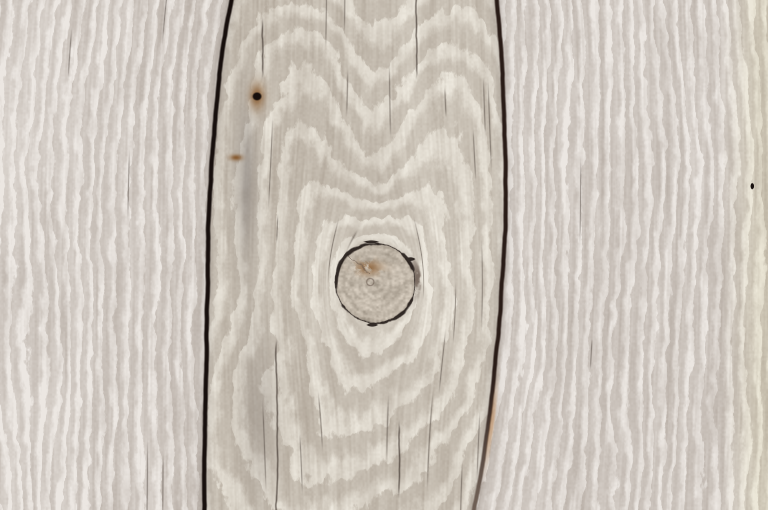
Write a WebGL 2 fragment shader that draws this texture.

```glsl
#version 300 es
precision highp float;
uniform vec2 u_resolution;
out vec4 fragColor;

const vec3 LIGHT = vec3(0.915, 0.895, 0.875);
const vec3 GROOVE = vec3(0.695, 0.655, 0.62);
const vec3 SHADE = vec3(0.5, 0.47, 0.45);
const vec3 KNOT_WOOD = vec3(0.745, 0.705, 0.65);
const vec3 BARK = vec3(0.43, 0.37, 0.33);
const vec3 RUST = vec3(0.5, 0.31, 0.13);
const vec3 DARK = vec3(0.09, 0.06, 0.05);
const vec2 KNOT = vec2(0.736, 0.445);
const vec2 NAIL = vec2(0.504, 0.811);
const float KNOT_RADIUS = 0.078;
const float SIDE_RINGS = 40.0;
const float HEART_RINGS = 25.0;
const int CHECK_COUNT = 32;
// Long checks: x, lower end, upper end
const vec3 LONG_CHECKS[4] = vec3[4](vec3(0.818, 0.84, 1.03), vec3(0.543, -0.03, 0.34),
  vec3(0.516, 0.84, 0.97), vec3(0.782, 0.02, 0.18));

float hash(vec2 p) {
  vec3 q = fract(p.xyx * 0.1031);
  q += dot(q, q.yzx + 33.33);
  return fract((q.x + q.y) * q.z);
}

float noise(vec2 p) {
  vec2 i = floor(p), f = fract(p), o = vec2(1, 0);
  f = f * f * (3.0 - 2.0 * f);
  return mix(mix(hash(i), hash(i + o), f.x), mix(hash(i + o.yx), hash(i + 1.0), f.x), f.y);
}

float fbm(vec2 p) {
  float sum = 0.0, amp = 0.533;
  for (int i = 0; i < 4; i++) {
    sum += amp * noise(p);
    p = p * 2.03 + 17.0;
    amp *= 0.5;
  }
  return sum;
}

float blob(vec2 d, vec2 size) {
  d /= size;
  return exp(-dot(d, d));
}

float spot(vec2 d, vec2 size) { return smoothstep(0.3, 0.7, blob(d, size)); }

float line(float d, float halfWidth, float soft) {
  return 1.0 - smoothstep(halfWidth - soft, halfWidth + soft, abs(d));
}

float leftGap(float y) { return 0.4 + 0.014 * y + 0.039 * pow(y, 5.0); }
float rightGap(float y) { return 0.93 + 0.185 * y - 0.14 * y * y; }

// Squared ovals around the knot, notched above it
float heartField(vec2 q) {
  vec2 a = abs(q * vec2(1.0, 0.52));
  float oval = pow(dot(a * a, a) + 1e-6, 1.0 / 3.0);
  float notch = 0.1 * exp(-q.x * q.x * 100.0) * smoothstep(0.02, 0.28, q.y);
  float tilt = 0.22 * q.x * (1.0 - smoothstep(-0.35, 0.0, q.y));
  return oval + notch + tilt + 0.07 * fbm(q * vec2(7.0, 5.0) + 9.0);
}

// Worn ring: soft rise, then a ragged bright lip
float ringTone(float g, vec2 p) {
  float s = fract(g + 0.55 * fbm(p * vec2(75.0, 42.0)));
  float lip = smoothstep(0.3, 0.72, s) * (1.0 - smoothstep(0.88, 1.0, s));
  return lip * (0.6 + 0.6 * noise(p * vec2(60.0, 28.0)));
}

vec3 knotFace(vec2 q, float r, float px) {
  vec3 c = KNOT_WOOD + 0.2 * (fbm(q * vec2(45.0, 70.0)) - 0.5) + 0.09 * (noise(q * 230.0) - 0.5);
  c += 0.025 * cos(r * 420.0 + 5.0 * fbm(q * 30.0));
  float stain = blob(q - vec2(-0.014, 0.03), vec2(0.026, 0.014));
  c = mix(c, RUST, 0.7 * stain * smoothstep(0.4, 0.65, fbm(q * 60.0)));
  float pith = line(length(q - vec2(-0.01, 0.002)) - 0.007, 0.001, px);
  float split = line(q.y + q.x * 0.9 - 0.027 + 0.03 * fbm(q * 40.0), 0.001, px) * step(q.x, -0.01);
  return mix(c, BARK, 0.7 * max(pith, split));
}

void main() {
  vec2 p = gl_FragCoord.xy / u_resolution.y, q = p - KNOT;
  float px = 1.0 / u_resolution.y, r = length(q);
  float wander = 0.005 * (fbm(vec2(p.y * 16.0, 3.0)) - 0.5);
  float dl = p.x - leftGap(p.y) - wander, dr = p.x - rightGap(p.y) + wander;
  bool heart = dl > 0.0 && dr < 0.0;

  // Fibre coordinate: parts around the knot, follows the gaps outside
  vec2 e = q * vec2(1.0, 0.65);
  float u = p.x - 0.5 * (leftGap(p.y) - 0.41);
  if (dr > 0.0) u = p.x - (rightGap(p.y) - 0.97) * exp(-dr * 3.0);
  if (heart) u = KNOT.x + q.x * (1.0 - 0.0055 / (dot(e, e) + 0.002));
  float rings = u * SIDE_RINGS + 2.2 * fbm(p * vec2(9.0, 3.0));
  if (heart) rings = heartField(q) * HEART_RINGS;

  // Rings, fibres and broad weathering
  float strand = fbm(vec2(u * 70.0, p.y * 3.0)) - 0.5;
  float tone = (heart ? 0.35 : 0.42) + 0.48 * ringTone(rings, p) + 0.42 * strand;
  tone += 0.24 * (noise(vec2(u * 250.0, p.y * 11.0)) - 0.5) + 0.13 * (noise(p * 230.0) - 0.5);
  tone += 0.35 * (fbm(p * vec2(4.0, 2.5) + 4.0) - 0.5) + 0.13 * smoothstep(0.7, 1.0, 1.0 - p.x);
  tone += 0.32 * blob(q - vec2(0.02, 0.0), vec2(0.13, 0.12));
  vec3 col = mix(GROOVE, LIGHT, clamp(tone, -0.25, 1.05));
  col.b *= 1.0 - (heart ? 0.025 : 0.05 * smoothstep(1.4, 1.5, p.x));

  // Grey stain down the left of the middle board
  float stain = blob(p - vec2(0.482, 0.64), vec2(0.022, 0.16))
    + 0.6 * blob(p - vec2(0.505, 0.2), vec2(0.035, 0.15));
  if (heart) col = mix(col, SHADE, 0.55 * stain * (0.85 + 0.8 * strand));

  // Checks along the fibres
  float checks = 0.0;
  for (int i = 0; i < CHECK_COUNT; i++) {
    vec2 k = vec2(i, 1.3);
    float x = i < 20 ? mix(0.52, 0.95, hash(k)) : 1.5 * hash(k);
    float reach = abs(p.y - hash(k + 2.7)) / mix(0.03, 0.11, hash(k + 5.9));
    checks = max(checks, 0.55 * (1.0 - smoothstep(0.4, 1.0, reach)) * line(u - x, 0.0009, px));
  }
  for (int i = 0; i < 4; i++) {
    vec3 c = LONG_CHECKS[i];
    float span = smoothstep(0.0, 0.03, min(p.y - c.y, c.z - p.y));
    checks = max(checks, 0.75 * span * line(p.x - c.x + wander * 2.0, 0.0014, px));
  }
  col = mix(col, BARK * 0.65, checks * smoothstep(0.08, 0.1, r));

  // Knot with loose bark and a broken rim
  float edge = r - KNOT_RADIUS - 0.006 * (fbm(q * 35.0 + 8.0) - 0.5);
  col = mix(col, knotFace(q, r, px), 1.0 - smoothstep(-px, px, edge));
  float flake = blob(q - vec2(0.085, 0.01), vec2(0.03, 0.036)) * line(edge - 0.006, 0.006, 0.003);
  col = mix(col, BARK, 0.9 * flake * smoothstep(0.25, 0.5, fbm(q * 55.0)));
  float rim = 0.0006 + 0.0032 * smoothstep(0.45, 0.75, fbm(q * 28.0 + 31.0));
  float nicks = spot(q - vec2(-0.008, 0.081), vec2(0.016, 0.003))
    + spot(q - vec2(-0.006, -0.082), vec2(0.012, 0.004))
    + spot(q - vec2(0.069, 0.047), vec2(0.01, 0.004));
  col = mix(col, DARK, 0.85 * min(1.0, nicks + line(edge, rim, px)));

  // Nail hole, resin fleck and pinhole
  vec2 n = p - NAIL;
  col = mix(col, RUST, 0.8 * blob(n, vec2(0.014, 0.024)));
  col = mix(col, RUST, 0.85 * blob(p - vec2(0.463, 0.691), vec2(0.012, 0.006)));
  float holes = spot(n, vec2(0.01, 0.009)) + spot(p - vec2(1.475, 0.635), vec2(0.004, 0.007));
  col = mix(col, DARK, holes);

  // Gaps between the boards
  col = mix(col, SHADE, 0.45 * exp(-min(abs(dl), abs(dr)) * 130.0));
  col = mix(col, DARK, line(dl, 0.0042, px * 1.2));
  vec3 rightTone = mix(BARK, DARK * 1.8, smoothstep(0.0, 0.3, p.y));
  col = mix(col, rightTone, line(dr, 0.004, px * 1.2));
  float moss = line(dr - 0.007, 0.004, 0.003) * blob(p - vec2(0.955, 0.17), vec2(0.05, 0.07));
  col = mix(col, RUST * 1.5, 0.4 * moss);
  fragColor = vec4(clamp(col, 0.0, 1.0), 1.0);
}
```
